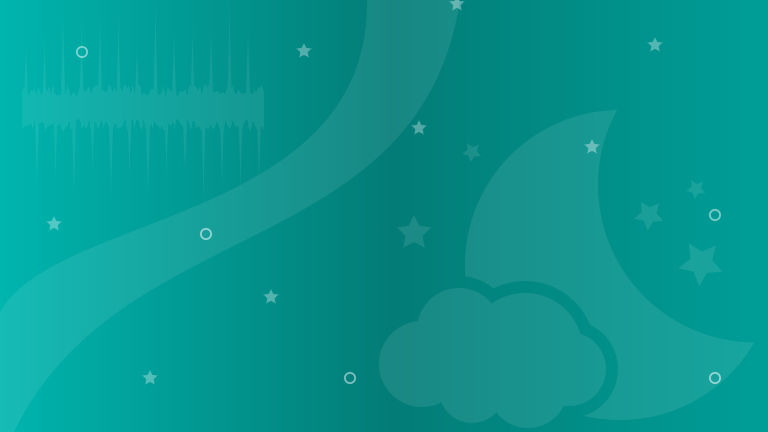
This background is drawn by a Shadertoy shader. Its source:

```glsl
// A calm teal night backdrop: a horizontal gradient under pale translucent shapes.
// Circles build the moon and cloud, two Bezier edges bound the ribbon, folded
// polar stars and rings are scattered on top, and a hash drives the sound wave.

const float HEIGHT = 4.32;                    // canvas height in scene units
const vec3 TEAL_LEFT  = vec3(0.00, 0.71, 0.685);
const vec3 TEAL_DARK  = vec3(0.012, 0.485, 0.465);
const vec3 TEAL_RIGHT = vec3(0.00, 0.615, 0.59);

float hash(float n) {
    n = fract(n * 0.1031);
    n *= n + 33.33;
    return fract(n * (n + n));
}

float noise(float x) {
    float i = floor(x);
    return mix(hash(i), hash(i + 1.0), fract(x));
}

// Coverage of a signed distance, smoothed over about one pixel
float fill(float d, float px) { return smoothstep(0.7 * px, -0.7 * px, d); }

float circle(vec2 p, vec2 c, float r) { return length(p - c) - r; }

// Five-pointed star, folded into half of one point
float star(vec2 p, float r, float turn) {
    const float SECTOR = 1.2566371;
    float a = atan(p.x, p.y) + turn;
    a = abs(mod(a + 0.5 * SECTOR, SECTOR) - 0.5 * SECTOR);
    vec2 q = length(p) * vec2(cos(a), sin(a));
    vec2 inner = 0.5 * r * vec2(cos(0.5 * SECTOR), sin(0.5 * SECTOR));
    vec2 edge = normalize(inner - vec2(r, 0.0));
    return dot(q - vec2(r, 0.0), vec2(edge.y, -edge.x));
}

vec2 bezier(vec2 a, vec2 b, vec2 c, vec2 d, float t) {
    float s = 1.0 - t;
    return s*s*s*a + 3.0*s*s*t*b + 3.0*s*t*t*c + t*t*t*d;
}

// Signed distance to a rising Bezier edge, positive above it
float risingEdge(vec2 p, vec2 a, vec2 b, vec2 c, vec2 d) {
    float lo = 0.0, hi = 1.0;
    for (int i = 0; i < 14; i++) {
        float t = 0.5 * (lo + hi);
        vec2 q = bezier(a, b, c, d, t);
        if (q.x + q.y < p.x + p.y) lo = t; else hi = t;
    }
    float t = 0.5 * (lo + hi), s = 1.0 - t;
    vec2 dir = normalize(s*s*(b - a) + 2.0*s*t*(c - b) + t*t*(d - c));
    vec2 v = p - bezier(a, b, c, d, t);
    return dir.x * v.y - dir.y * v.x;
}

float ribbon(vec2 p) {
    float top = risingEdge(p, vec2(0.0, 1.2), vec2(0.56, 2.2), vec2(3.7, 2.1), vec2(3.67, 4.32));
    float low = risingEdge(p, vec2(0.14, 0.0), vec2(1.2, 2.2), vec2(4.2, 1.7), vec2(4.6, 4.32));
    return max(top, -low);
}

float cloud(vec2 p) {
    const vec3 puffs[6] = vec3[6](vec3(4.22, 0.68, 0.43), vec3(4.59, 1.02, 0.42),
        vec3(5.25, 0.81, 0.58), vec3(5.69, 0.63, 0.37), vec3(4.72, 0.42, 0.33), vec3(5.28, 0.44, 0.40));
    float d = 1e3;
    for (int i = 0; i < 6; i++) d = min(d, circle(p, puffs[i].xy, puffs[i].z));
    return d;
}

float moon(vec2 p) {
    return max(circle(p, vec2(6.2, 1.67), 1.55), -circle(p, vec2(7.555, 2.47), 1.575));
}

// Noisy core with evenly spaced tapering spikes above and below
float soundWave(vec2 p) {
    float up = step(0.0, p.y);
    float start = mix(0.37, 0.26, up), period = 0.185;
    float id = clamp(round((p.x - start) / period), 0.0, 12.0);
    float reach = mix(0.52, 0.58, up) + 0.38 * hash(id + 40.0 * up + 3.0);
    float spike = abs(p.x - start - id * period) + 0.024 * (abs(p.y) / reach - 1.0);
    float core = abs(p.y) - 0.11 - 0.13 * noise(p.x * 55.0 + 200.0 * up);
    return max(min(spike, core), abs(p.x - 1.43) - 1.21);
}

void mainImage(out vec4 fragColor, in vec2 fragCoord) {
    float px = HEIGHT / iResolution.y;
    vec2 p = fragCoord * px;

    // Gradient, darkest just past the centre
    float x = fragCoord.x / iResolution.x;
    vec3 col = mix(TEAL_LEFT, TEAL_DARK, clamp(x / 0.51, 0.0, 1.0));
    col = mix(col, TEAL_RIGHT, clamp((x - 0.51) / 0.47, 0.0, 1.0));

    // Large pale shapes; the moon keeps a gap around the cloud
    float puff = cloud(p);
    float pale = 0.085 * fill(ribbon(p), px);
    pale += 0.09 * fill(min(puff, max(moon(p), 0.12 - puff)), px);
    pale += 0.075 * fill(soundWave(p - vec2(0.0, 3.24)), px);

    // Faint stars: centre, radius, turn
    const vec4 faint[5] = vec4[5](vec4(4.14, 1.99, 0.18, 0.0), vec4(4.72, 2.8, 0.10, 0.5),
        vec4(6.49, 2.17, 0.155, 0.55), vec4(6.96, 2.43, 0.10, 0.5), vec4(7.01, 1.69, 0.23, 0.55));
    for (int i = 0; i < 5; i++)
        pale += 0.10 * fill(star(p - faint[i].xy, faint[i].z, faint[i].w), px);

    // Small bright stars and rings
    const vec2 stars[8] = vec2[8](vec2(4.57, 4.28), vec2(3.04, 3.81), vec2(6.55, 3.87), vec2(4.19, 3.04),
        vec2(5.92, 2.85), vec2(0.54, 2.08), vec2(2.71, 1.35), vec2(1.5, 0.54));
    for (int i = 0; i < 8; i++) pale += 0.32 * fill(star(p - stars[i], 0.078, 0.0), px);
    const vec2 rings[5] = vec2[5](vec2(0.82, 3.8), vec2(2.06, 1.98), vec2(7.15, 2.17),
        vec2(3.5, 0.54), vec2(7.15, 0.54));
    for (int i = 0; i < 5; i++) pale += 0.5 * fill(abs(circle(p, rings[i], 0.051)) - 0.009, px);

    fragColor = vec4(mix(col, vec3(1.0), min(pale, 1.0)), 1.0);
}
```
